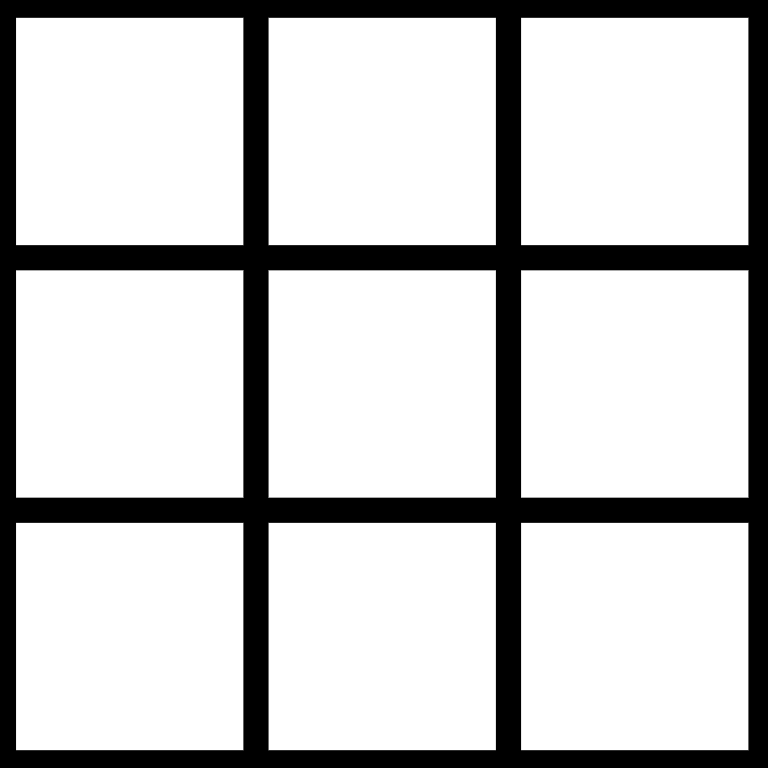
Give the GLSL for this pattern, as a Shadertoy shader.

```glsl
// A three by three grid of plain white squares separated by thick black bars.
// The plane is folded into equal cells; each cell holds one square, drawn from
// its signed distance with an edge softened over one pixel.

#define PERIOD 0.3288
#define SQUARE_SIZE 0.2960
#define GRID_CENTER vec2(0.4977, 0.5000)
#define BAR_COLOR vec3(0.0)
#define SQUARE_COLOR vec3(1.0)

// Signed distance to an axis-aligned square centred on the origin.
float squareDistance(vec2 p, float halfSize)
{
    vec2 d = abs(p) - halfSize;
    return length(max(d, 0.0)) + min(max(d.x, d.y), 0.0);
}

// Position relative to the centre of the nearest cell.
vec2 repeatCell(vec2 p, float period)
{
    return (fract(p / period + 0.5) - 0.5) * period;
}

void mainImage(out vec4 fragColor, in vec2 fragCoord)
{
    float pixel = 1.0 / iResolution.y;
    vec2 uv = fragCoord * pixel;

    // Fold the canvas so the middle square sits at the grid centre.
    vec2 cell = repeatCell(uv - GRID_CENTER, PERIOD);

    // Pixel coverage of the square over the bars.
    float dist = squareDistance(cell, 0.5 * SQUARE_SIZE);
    float coverage = clamp(0.5 - dist / pixel, 0.0, 1.0);

    fragColor = vec4(mix(BAR_COLOR, SQUARE_COLOR, coverage), 1.0);
}
```
